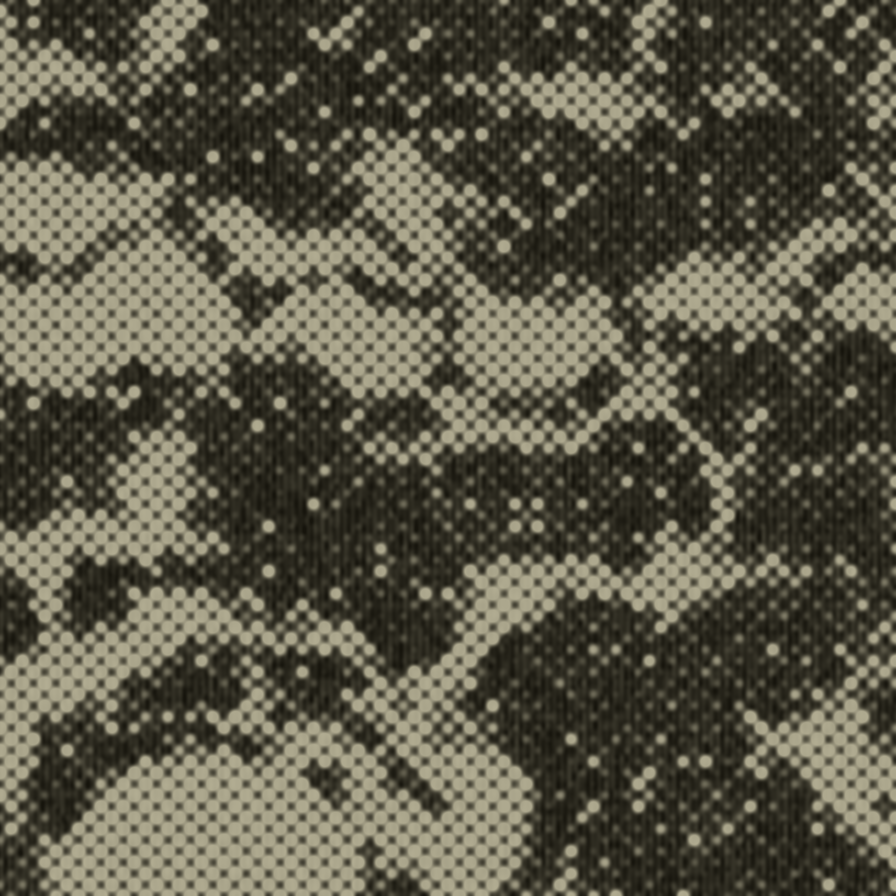
Write a WebGL 1 fragment shader that draws this texture.

```glsl
precision highp float;
// Worn halftone print on coarse cloth: pale dotted bands, arcs and streaks over dark weave.
uniform vec2 u_resolution;

const float TAU = 6.2831853;
const float DOTS = 40.0;                       // halftone periods across the canvas
const vec3 INK = vec3(0.085, 0.078, 0.048);
const vec3 PAPER = vec3(0.70, 0.68, 0.575);

float hash(vec2 p) {
  vec3 q = fract(vec3(p.xyx) * 0.1031);
  q += dot(q, q.yzx + 33.33);
  return fract((q.x + q.y) * q.z);
}

float valueNoise(vec2 p) {
  vec2 i = floor(p), f = fract(p);
  f = f * f * (3.0 - 2.0 * f);
  float low = mix(hash(i), hash(i + vec2(1.0, 0.0)), f.x);
  float high = mix(hash(i + vec2(0.0, 1.0)), hash(i + 1.0), f.x);
  return mix(low, high, f.y);
}

// Layered sines, roughly -1 to 1
float waves(vec2 p) {
  return 0.45 * sin(p.x + 1.7 * sin(p.y * 0.8))
       + 0.35 * sin(p.y * 1.9 - p.x * 0.7 + 1.3)
       + 0.20 * sin(p.x * 3.1 + p.y * 2.3 + 4.0);
}

// Cellular noise: gap between the two nearest seeds, zero on cell borders
float cellBorder(vec2 p) {
  vec2 base = floor(p);
  float nearest = 9.0, second = 9.0;
  for (int y = -1; y <= 1; y++) {
    for (int x = -1; x <= 1; x++) {
      vec2 id = base + vec2(float(x), float(y));
      vec2 seed = id + 0.15 + 0.7 * vec2(hash(id + 11.0), hash(id + 47.0));
      float d = length(seed - p);
      second = min(second, max(nearest, d));
      nearest = min(nearest, d);
    }
  }
  return second - nearest;
}

// Signed distance to the pale shapes, positive inside
float paleShapes(vec2 p) {
  vec2 w = p + 0.028 * vec2(waves(p * 15.0), waves(p.yx * 17.0 + 5.0));
  float border = cellBorder(w * vec2(4.2, 5.6) + 3.0);

  // Broad horizontal band, cut by dark creases
  float middle = 0.665 + 0.035 * sin(w.x * 7.0 + 0.6);
  float halfWidth = 0.075 + 0.04 * cos(w.x * 4.2);
  float band = halfWidth - abs(w.y - middle);
  float mass = min(band, (border - 0.10) * 0.15);

  // Rounded patch with an arc around it
  float radius = length((w - vec2(0.24, 0.02)) * vec2(1.0, 1.1));
  float disc = 0.165 - radius;
  float arc = 0.026 - abs(radius - 0.30) + 0.022 * waves(p * 9.0 + 2.0);
  mass = max(mass, max(disc, arc));

  // Broken thin streaks, kept clear of the larger shapes
  float streak = (0.05 + 0.32 * waves(p * vec2(11.0, 13.0) + 8.0) - border) * 0.12;
  streak = min(streak, -max(band, disc) - 0.02);
  return max(mass, streak);
}

// Brightness of one halftone dot
float dotStrength(vec2 id, vec2 centre) {
  float shape = paleShapes(centre) + 0.022 * (hash(id + 71.0) - 0.5);
  float pale = smoothstep(-0.014, 0.012, shape);
  float random = hash(id + 131.0);
  float dim = 0.23 + 0.24 * random + 0.06 * waves(centre * 16.0);
  dim += 0.45 * smoothstep(0.84, 1.0, random);
  return mix(dim, 0.95 + 0.1 * random, pale);
}

// Diagonal lattice of soft, overlapping dots
float halftone(vec2 p) {
  vec2 lattice = vec2(p.x + p.y, p.x - p.y) * DOTS;
  vec2 base = floor(lattice);
  float sum = 0.0;
  for (int y = -1; y <= 1; y++) {
    for (int x = -1; x <= 1; x++) {
      vec2 id = base + vec2(float(x), float(y));
      vec2 site = id + 0.5;
      vec2 centre = 0.5 * vec2(site.x + site.y, site.x - site.y) / DOTS;
      vec2 offset = lattice - site;
      sum += dotStrength(id + 200.0, centre) * exp(-5.0 * dot(offset, offset));
    }
  }
  return sum;
}

// Fine cloth grain with upright threads, about -1 to 1
float weave(vec2 p) {
  float grain = 2.0 * valueNoise(p * vec2(170.0, 105.0)) - 1.0;
  float threads = sin(TAU * p.x * DOTS * 3.0) * (0.5 + 0.5 * valueNoise(p * 30.0));
  return 0.75 * grain + 0.35 * threads;
}

void main() {
  vec2 p = gl_FragCoord.xy / u_resolution.y;
  float dots = smoothstep(0.16, 0.68, halftone(p));
  float cloth = weave(p);
  float light = 0.11 + 0.85 * dots + cloth * mix(0.12, 0.035, dots);
  gl_FragColor = vec4(mix(INK, PAPER, clamp(light, 0.0, 1.0)), 1.0);
}
```
